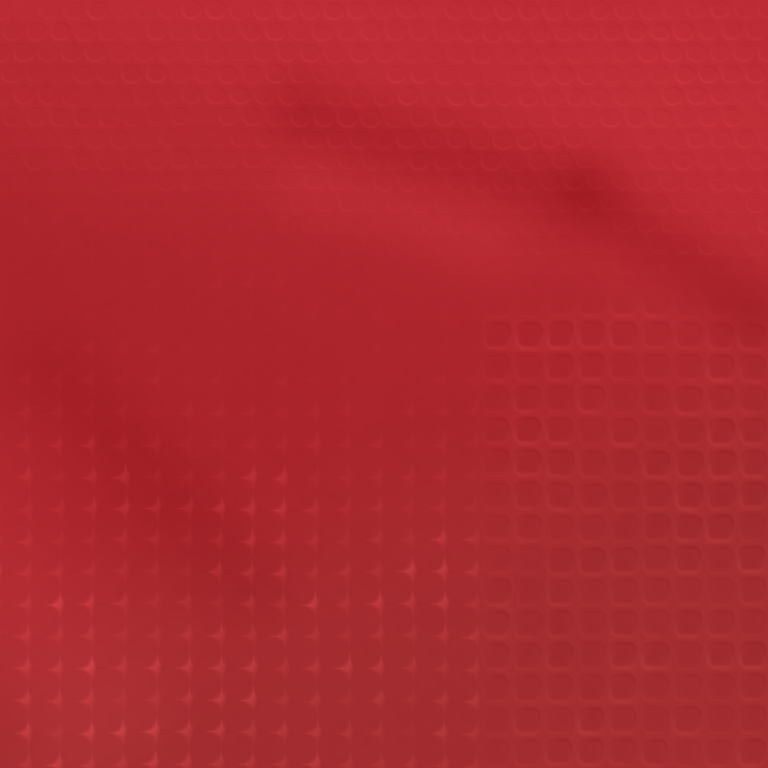
Reproduce this texture procedurally as a three.js fragment shader.

```glsl
// Red embossed cloth: staggered dimples above, square dimples and star-shaped ridges below, with soft folds.
#define GRID 24.0
#define FINE_GRID vec2(32.0, 36.0)
#define RIM_WIDTH 0.065
#define EMBOSS 0.085
#define WEAR 0.65
#define FOLD_DEPTH 0.045
#define BRIGHT_RED vec3(0.745, 0.175, 0.208)
#define DEEP_RED vec3(0.670, 0.140, 0.168)
#define DUSTY_RED vec3(0.635, 0.172, 0.185)

varying vec2 vUv;

float hash(vec2 p) {
  return fract(sin(dot(p, vec2(127.1, 311.7))) * 4375.85);
}

// Layered sines, roughly -1 to 1
float waves(vec2 p) {
  float sum = 0.0;
  float amp = 0.5;
  for (int i = 0; i < 4; i++) {
    sum += amp * sin(p.x + 1.7 * sin(p.y)) * cos(p.y - 0.8 * sin(p.x));
    p = mat2(1.6, 1.2, -1.2, 1.6) * p + 2.3;
    amp *= 0.55;
  }
  return sum;
}

// Soft crease along a segment
float fold(vec2 p, vec2 a, vec2 b, float width) {
  vec2 along = b - a;
  float t = clamp(dot(p - a, along) / dot(along, along), 0.0, 1.0);
  float d = length(p - a - along * t) / width;
  return exp(-d * d);
}

// Raised rim, lit on the lower left and shaded on the opposite side
float rim(vec2 q, float d) {
  float ridge = exp(-d * d / (RIM_WIDTH * RIM_WIDTH));
  vec2 facing = q / max(length(q), 0.05);
  return ridge * (0.25 + 0.75 * dot(facing, vec2(-0.35, -0.94)));
}

float staggeredDimples(vec2 p) {
  vec2 g = p * FINE_GRID;
  g.x += 0.5 * mod(floor(g.y), 2.0);
  vec2 q = fract(g) - 0.5;
  return rim(q, length(q) - 0.40) * mix(1.0 - WEAR, 1.0, hash(floor(g)));
}

float squareDimples(vec2 p) {
  vec2 g = p * GRID;
  vec2 q = fract(g) - 0.5;
  vec2 corner = abs(q) - 0.17;
  float d = length(max(corner, 0.0)) + min(max(corner.x, corner.y), 0.0) - 0.22;
  float wall = smoothstep(0.0, 0.10, d) * 0.35;
  float hollow = smoothstep(0.0, 0.25, -d) * 0.12;
  return (rim(q, d) + wall - hollow) * mix(1.0 - WEAR, 1.0, hash(floor(g) + 7.0));
}

// Four-pointed ridge between round dimples
float starRidges(vec2 p) {
  vec2 g = p * GRID + vec2(0.6, 0.4);
  vec2 q = fract(g) - 0.5;
  float reach = sqrt(abs(q.x)) + sqrt(abs(q.y));
  float star = 1.0 - smoothstep(0.48, 0.88, reach);
  float facet = 0.65 + 0.7 * smoothstep(-0.18, 0.12, q.y - q.x) - 0.8 * smoothstep(0.0, 0.18, q.x);
  return star * facet * mix(1.0 - WEAR, 1.0, hash(floor(g) + 19.0));
}

void main() {
  vec2 p = vUv;
  vec2 bent = p + 0.004 * vec2(waves(p * 9.0), waves(p.yx * 8.0 + 4.0));

  // Broad light across the cloth
  float upper = smoothstep(0.48, 0.98, p.y + 0.32 * (p.x - 0.5));
  float lower = 1.0 - smoothstep(0.08, 0.58, p.y - 0.35 * (p.x - 0.5));
  vec3 color = mix(DEEP_RED, BRIGHT_RED, upper);
  color = mix(color, DUSTY_RED, lower);

  // Folds and uneven sheen
  float shade = 0.010 * waves(p * 7.0 + 1.0);
  shade -= FOLD_DEPTH * fold(bent, vec2(0.40, 0.85), vec2(0.76, 0.75), 0.055);
  shade -= FOLD_DEPTH * fold(bent, vec2(0.76, 0.75), vec2(0.98, 0.60), 0.045);
  shade += 0.6 * FOLD_DEPTH * fold(bent, vec2(0.40, 0.76), vec2(0.64, 0.69), 0.05);
  shade -= 0.6 * FOLD_DEPTH * fold(bent, vec2(0.06, 0.52), vec2(0.32, 0.25), 0.06);
  shade += 0.9 * FOLD_DEPTH * fold(bent, vec2(-0.05, 0.32), vec2(0.12, 0.08), 0.11);

  // Regions of embossing, each fading into the worn centre
  float top = smoothstep(0.60, 0.86, p.y + 0.14 * (p.x - 0.5));
  float right = smoothstep(0.60, 0.67, bent.x);
  float bottom = 1.0 - smoothstep(0.56, 0.64, bent.y);
  float left = (1.0 - right) * (1.0 - smoothstep(0.22, 0.62, p.y + 0.12 * p.x));
  float worn = 0.85 + 0.45 * waves(p * 11.0 + 3.0);
  float relief = 0.55 * top * staggeredDimples(bent);
  relief += 0.75 * right * bottom * squareDimples(bent);
  relief += (0.10 + 0.85 * left) * (1.0 - right) * (1.0 - top) * starRidges(bent);
  shade += EMBOSS * worn * relief;

  // Faint woven grain
  shade += 0.004 * waves(p * vec2(150.0, 110.0));

  color += shade * vec3(1.0, 0.62, 0.62);
  gl_FragColor = vec4(clamp(color, 0.0, 1.0), 1.0);
}
```
